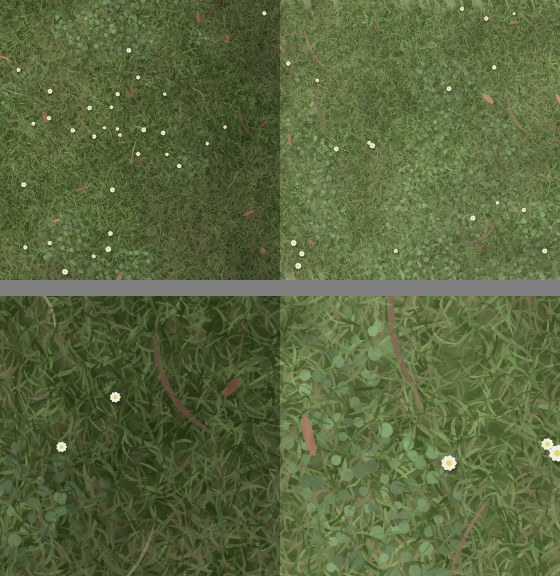
Top, the full canvas; bottom, a detail of the centre.
Write a Shadertoy shader that draws this texture.

```glsl
// A worn lawn seen from above: two abutting halves, the left falling into shade.
// Layers of bent grass blades are painted over soil, with clover patches,
// then scattered straw, twigs, dry leaves and daisies.

const vec3 DEEP_GREEN  = vec3(0.17, 0.25, 0.08);
const vec3 PALE_GREEN  = vec3(0.51, 0.60, 0.37);
const vec3 DRY_GRASS   = vec3(0.47, 0.44, 0.32);
const vec3 CLOVER      = vec3(0.43, 0.54, 0.38);
const vec3 STRAW       = vec3(0.66, 0.63, 0.50);
const vec3 TWIG        = vec3(0.49, 0.37, 0.31);
const vec3 DRY_LEAF    = vec3(0.62, 0.43, 0.35);
const vec3 PETAL       = vec3(0.93, 0.94, 0.86);
const vec3 FLOWER_EYE  = vec3(0.88, 0.80, 0.36);
const float BLADE_CELLS = 34.0;   // blades per canvas height, coarsest layer
const float BLADE_WIDTH = 0.075;  // half width in cells
const int BLADE_LAYERS  = 8;
const int STRAWS  = 34;
const int TWIGS   = 15;
const int LEAVES  = 22;
const int DAISIES = 50;
const float PI = 3.14159;

vec4 hash4(vec2 p) {
    vec4 q = fract(p.xyxy * vec4(0.1031, 0.1030, 0.0973, 0.1099));
    q += dot(q, q.wzxy + 33.33);
    return fract((q.xxyz + q.yzzw) * q.zywx);
}

float noise(vec2 p) {
    vec2 i = floor(p), f = fract(p);
    f = f * f * (3.0 - 2.0 * f);
    float low  = mix(hash4(i).x, hash4(i + vec2(1, 0)).x, f.x);
    float high = mix(hash4(i + vec2(0, 1)).x, hash4(i + vec2(1, 1)).x, f.x);
    return mix(low, high, f.y);
}

float fbm(vec2 p) {
    return 0.55 * noise(p) + 0.3 * noise(p * 2.1 + 7.0) + 0.15 * noise(p * 4.3 + 19.0);
}

float cover(float dist, float soft) { return 1.0 - smoothstep(-soft, soft, dist); }

// Coverage of a tapered, bent stroke centred on the origin.
float stroke(vec2 d, float angle, float halfLen, float halfWidth, float bend, float soft) {
    vec2 u = vec2(cos(angle), sin(angle));
    float along = dot(d, u) / halfLen;
    float across = dot(d, vec2(-u.y, u.x)) + bend * halfLen * (along * along - 0.4);
    float taper = sqrt(max(1.0 - along * along, 0.0));
    return cover(abs(across) - halfWidth * taper, soft) * smoothstep(0.0, 0.35, taper);
}

vec3 paintBlades(vec3 col, vec2 p, float cells, float seed, float dryness, float soft) {
    vec2 q = p * cells + seed * vec2(3.7, 5.3);
    for (int j = -1; j <= 1; j++)
    for (int i = -1; i <= 1; i++) {
        vec2 cell = floor(q) + vec2(i, j);
        vec4 h = hash4(cell + seed * 17.0 + 40.0);
        vec4 k = hash4(cell + seed * 29.0 + 90.0);
        float angle = PI * (0.5 + 0.85 * (h.z - 0.5));
        if (k.w > 0.55) angle = PI * h.z;
        float mask = stroke(q - cell - h.xy, angle, 0.5 + 0.45 * h.w,
                            BLADE_WIDTH * (0.7 + 0.7 * k.x), k.y - 0.5, soft * cells);
        vec3 blade = mix(DEEP_GREEN, PALE_GREEN, k.z);
        blade = mix(blade, DRY_GRASS, 0.75 * step(1.0 - dryness, fract(k.w * 7.0)));
        col = mix(col, blade, 0.88 * mask);
    }
    return col;
}

vec3 paintClover(vec3 col, vec2 p, float patchMask, float soft) {
    vec2 q = p * 48.0;
    for (int j = -1; j <= 1; j++)
    for (int i = -1; i <= 1; i++) {
        vec2 cell = floor(q) + vec2(i, j);
        vec4 h = hash4(cell + 300.0);
        float dist = length(q - cell - h.xy) - 0.24 - 0.18 * h.z;
        col = mix(col, CLOVER * (0.7 + 0.5 * h.w), 0.85 * patchMask * cover(dist, soft * 48.0));
    }
    return col;
}

void mainImage(out vec4 fragColor, in vec2 fragCoord) {
    vec2 p = fragCoord / iResolution.y;
    vec2 size = vec2(iResolution.x / iResolution.y, 1.0);
    float soft = 0.65 / iResolution.y;
    float halfX = 2.0 * p.x / size.x;   // the two halves meet at 1
    float rightSide = smoothstep(-soft, soft, halfX - 1.0);

    // Soil, grass and clover
    float dryness = 0.08 + 0.4 * smoothstep(0.3, 0.7, fbm(p * 5.0 + 11.0));
    vec3 col = mix(DEEP_GREEN, DRY_GRASS, 0.7 * noise(p * 70.0));
    for (int n = 0; n < BLADE_LAYERS - 2; n++)
        col = paintBlades(col, p, BLADE_CELLS + 3.0 * float(n), float(n) + 1.0, dryness, soft);
    col = paintClover(col, p, smoothstep(0.54, 0.68, fbm(p * 4.5 + 31.0)), soft);

    // Litter, partly hidden by the top blades
    for (int n = 0; n < STRAWS; n++) {
        vec4 h = hash4(vec2(n, 501)), k = hash4(vec2(n, 547));
        float m = stroke(p - h.xy * size, PI * h.z, 0.012 + 0.035 * h.w * h.w, 0.002, k.x - 0.5, soft);
        col = mix(col, STRAW * (0.75 + 0.35 * k.y), 0.8 * m);
    }
    for (int n = 0; n < TWIGS; n++) {
        vec4 h = hash4(vec2(n, 613)), k = hash4(vec2(n, 659));
        float m = stroke(p - h.xy * size, PI * h.z, 0.04 + 0.05 * h.w, 0.002 + 0.0025 * k.x, 0.8 * (k.y - 0.5), soft);
        col = mix(col, TWIG * (0.8 + 0.4 * k.z), 0.9 * m);
    }
    for (int n = BLADE_LAYERS - 2; n < BLADE_LAYERS; n++) {
        vec3 top = paintBlades(col, p, BLADE_CELLS + 3.0 * float(n), float(n) + 1.0, dryness, soft);
        col = mix(col, top, 0.6);
    }
    for (int n = 0; n < LEAVES; n++) {
        vec4 h = hash4(vec2(n, 701)), k = hash4(vec2(n, 743));
        float m = stroke(p - h.xy * size, PI * h.z, 0.011 + 0.018 * h.w, 0.004 + 0.005 * k.x, 0.6 * (k.y - 0.5), soft);
        col = mix(col, DRY_LEAF * (0.7 + 0.4 * k.z + 0.2 * noise(p * 150.0)), 0.9 * m);
    }

    // Light: the left half darkens to the right, the right half is paler and hazy
    float shade = smoothstep(0.25, 0.95, halfX + 0.25 * (fbm(p * 3.0) - 0.5));
    vec3 leftCol = col * mix(1.0, 0.77, shade);
    vec3 rightCol = mix(col, vec3(0.47, 0.53, 0.38), 0.14) * 1.09;
    col = mix(leftCol, rightCol, rightSide) * (0.86 + 0.28 * fbm(p * 9.0 + 53.0));

    // Slanted pale streaks along the top and bottom of the right half
    float rim = smoothstep(0.44, 0.5, abs(p.y - 0.5)) * rightSide;
    float streak = smoothstep(0.6, 0.85, noise(vec2((p.x + 0.3 * p.y) * 75.0, p.y * 5.0)));
    col = mix(col, vec3(0.66, 0.69, 0.55), 0.55 * rim * streak);

    // Daisies, smaller towards the far edge, some in clumps
    for (int n = 0; n < DAISIES; n++) {
        vec4 h = hash4(vec2(n, 809)), clump = hash4(vec2(n / 4, 853));
        vec2 centre = h.z < 0.55 ? clump.xy + 0.14 * (h.xy - 0.5) : h.xy;
        vec2 d = p - centre * size;
        float radius = (0.0065 + 0.004 * h.w) * mix(1.15, 0.8, centre.y);
        float ring = length(d) - radius * (0.93 + 0.07 * cos(9.0 * atan(d.y, d.x + 1e-5)));
        col *= 1.0 - 0.3 * cover(length(d + vec2(-0.002, 0.004)) - radius, 3.0 * soft);
        col = mix(col, PETAL, cover(ring, soft));
        col = mix(col, FLOWER_EYE, 0.8 * cover(length(d) - 0.36 * radius, soft));
    }
    fragColor = vec4(clamp(col, 0.0, 1.0), 1.0);
}
```
